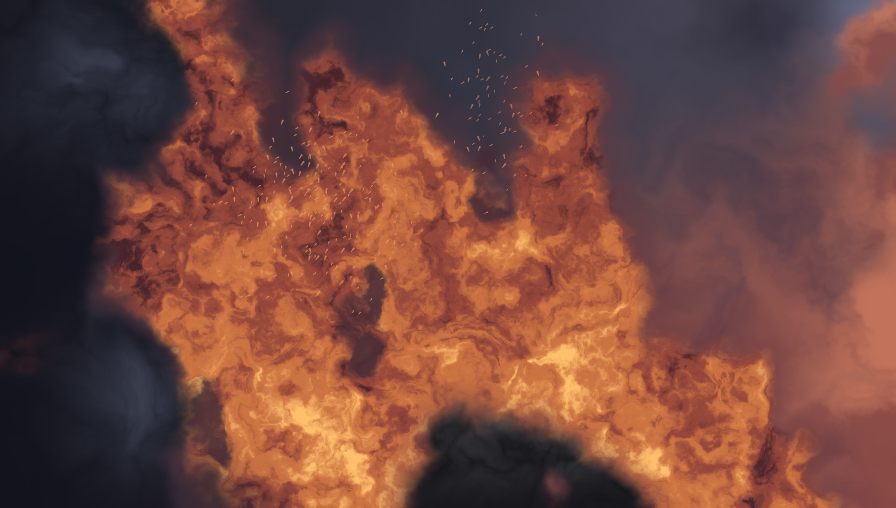
Give the GLSL for this texture, as a Shadertoy shader.

```glsl
float hash(vec2 p) {
    vec3 q = fract(p.xyx * 0.1031);
    q += dot(q, q.yzx + 33.33);
    return fract((q.x + q.y) * q.z);
}

float noise(vec2 p) {
    vec2 i = floor(p), f = fract(p);
    f *= f * (3.0 - 2.0 * f);
    return mix(mix(hash(i), hash(i + vec2(1, 0)), f.x),
               mix(hash(i + vec2(0, 1)), hash(i + 1.0), f.x), f.y);
}

// x: smooth noise, y: rounded folds
vec2 fbm(vec2 p) {
    vec2 sum = vec2(0);
    float amp = 0.5;
    for (int i = 0; i < 6; i++) {
        float n = noise(p);
        sum += amp * vec2(n, abs(2.0 * n - 1.0));
        p = mat2(1.6, 1.2, -1.2, 1.6) * p + 7.3;
        amp *= 0.5;
    }
    return sum;
}

vec2 warp(vec2 p) {
    return vec2(fbm(p).x, fbm(p + 31.0).x) - 0.48;
}

// Capsule whose radius runs from ra to rb
float limb(vec2 p, float ax, float ay, float bx, float by, float ra, float rb) {
    vec2 a = vec2(ax, ay), ab = vec2(bx, by) - a;
    float t = clamp(dot(p - a, ab) / dot(ab, ab), 0.0, 1.0);
    return length(p - a - ab * t) - mix(ra, rb, t);
}

float glow(vec2 p, float x, float y, float rx, float ry) {
    p = (p - vec2(x, y)) / vec2(rx, ry);
    return exp(-dot(p, p));
}

float cover(float d) {
    return smoothstep(0.025, -0.03, d);
}

float flameShape(vec2 p) {
    float d = limb(p, 0.33, 1.02, 0.46, 0.77, 0.06, 0.09);
    d = min(d, limb(p, 0.45, 0.77, 0.44, 0.5, 0.08, 0.15));
    d = min(d, limb(p, 0.32, 0.53, 0.54, 0.46, 0.13, 0.24));
    d = min(d, limb(p, 0.64, 0.88, 0.8, 0.56, 0.02, 0.2));
    d = min(d, limb(p, 0.8, 0.46, 1.1, 0.38, 0.2, 0.18));
    d = min(d, limb(p, 1.11, 0.81, 1.11, 0.42, 0.035, 0.16));
    d = min(d, limb(p, 0.62, 0.2, 1.25, 0.12, 0.26, 0.22));
    d = min(d, limb(p, 1.25, 0.13, 1.45, 0.22, 0.22, 0.1));
    return min(d, limb(p, 1.4, 0.14, 1.62, -0.05, 0.13, 0.06));
}

float leftSmoke(vec2 p) {
    float d = limb(p, 0.02, 1.0, 0.2, 0.82, 0.22, 0.17);
    d = min(d, limb(p, 0.0, 0.8, 0.0, 0.3, 0.22, 0.18));
    d = min(d, length(p - vec2(0.25, 0.22)) - 0.135);
    return min(d, limb(p, 0.0, 0.1, 0.16, 0.0, 0.25, 0.19));
}

// Short upright streaks scattered on a grid
float sparks(vec2 p, float density) {
    vec2 cell = floor(p), q = fract(p) - 0.5;
    float h = hash(cell + 19.0), tilt = 0.3 * hash(cell + 5.0) - 0.1;
    q -= 0.4 * vec2(hash(cell + 3.7), hash(cell + 8.1)) - 0.2;
    return smoothstep(0.1, -0.04, limb(q, -tilt, -0.2, tilt, 0.2, 0.02, 0.08)) * step(1.0 - density, h);
}

void mainImage(out vec4 fragColor, in vec2 fragCoord) {
    vec2 p = fragCoord / iResolution.y;
    vec2 swirl = warp(p * 5.0), curl = warp(p * 15.0 + 11.0);
    vec2 w = p + 0.12 * swirl + 0.08 * curl;
    float soft = fbm(p * 4.0 + swirl * 1.5).x;

    // Grey sky and red haze
    vec3 col = mix(vec3(0.16, 0.16, 0.21), vec3(0.26, 0.25, 0.31), smoothstep(0.5, 1.5, p.x));
    col *= 0.85 + 0.3 * soft;
    col += vec3(0.14, 0.19, 0.25) * glow(p, 1.72, 0.96, 0.1, 0.12);
    col -= 0.05 * glow(w, 1.53, 0.96, 0.12, 0.06);
    float haze = smoothstep(1.05, 1.35, w.x) * smoothstep(0.86, 0.42, w.y - 0.25 * smoothstep(1.4, 1.77, w.x));
    col = mix(col, mix(vec3(0.36, 0.24, 0.28), vec3(0.58, 0.33, 0.3), smoothstep(0.3, 0.65, soft)), haze * 0.9);

    // Fire along the right side
    float side = smoothstep(1.54, 1.78, w.x + 0.15 * soft - 0.07) * smoothstep(0.78, 0.6, w.y);
    side = max(side, cover(limb(w, 1.76, 0.93, 1.66, 0.81, 0.06, 0.03)));
    col = mix(col, mix(vec3(0.55, 0.29, 0.27), vec3(0.8, 0.47, 0.36), smoothstep(0.3, 0.68, fbm(w * 9.0).x)), side * 0.85);
    col = mix(col, vec3(0.3, 0.32, 0.4), 0.75 * glow(w, 1.73, 0.74, 0.06, 0.07));

    // Heat: broad hot and cool zones, then torn detail
    float heat = 0.43 + 0.13 * smoothstep(0.75, 0.2, p.y);
    heat += 0.2 * cover(limb(w, 0.47, 0.36, 0.73, 0.05, 0.01, 0.025));
    heat += 0.12 * glow(w, 1.12, 0.3, 0.22, 0.18);
    heat += 0.25 * glow(w, 1.31, 0.14, 0.05, 0.08);
    heat += 0.16 * glow(w, 1.06, 0.7, 0.05, 0.16);
    heat -= 0.2 * glow(w, 0.31, 0.51, 0.13, 0.14);
    heat -= 0.2 * glow(w, 1.14, 0.66, 0.04, 0.14);
    heat -= 0.06 * glow(w, 0.42, 0.85, 0.13, 0.2);
    heat -= 0.12 * glow(w, 1.52, 0.08, 0.12, 0.12);
    heat += 0.85 * (fbm(w * vec2(9.0, 6.5) + swirl * 3.0).x - 0.48);
    heat += 0.75 * (fbm(w * 24.0 + curl * 4.0).x - 0.48) - 0.28 * (fbm(w * 12.0).y - 0.1);
    vec3 fire = mix(vec3(0.28, 0.14, 0.17), vec3(0.59, 0.28, 0.23), smoothstep(0.03, 0.35, heat));
    fire = mix(fire, vec3(0.8, 0.45, 0.26), smoothstep(0.34, 0.62, heat));
    fire = mix(fire, vec3(1.0, 0.75, 0.42), smoothstep(0.62, 0.98, heat));
    float d = flameShape(w);
    col = mix(col, vec3(0.42, 0.22, 0.24), 0.6 * smoothstep(0.1, -0.02, d));
    col = mix(col, fire, cover(d));

    // Smoky gaps inside the fire
    float gap = glow(w, 0.72, 0.33, 0.055, 0.07) + glow(w, 0.76, 0.43, 0.03, 0.06);
    gap += 0.7 * glow(w, 0.56, 0.78, 0.05, 0.09) + 0.8 * glow(w, 0.98, 0.65, 0.04, 0.08);
    gap += glow(w, 0.42, 0.17, 0.05, 0.1);
    gap *= 2.0 * fbm(w * 20.0).x;
    col = mix(col, vec3(0.27, 0.17, 0.21), 0.85 * smoothstep(0.35, 0.8, gap));

    // Glowing embers
    float cluster = glow(p, 0.62, 0.6, 0.13, 0.12), plume = glow(p, 0.97, 0.82, 0.06, 0.15);
    float density = 0.4 * cluster + 0.2 * plume;
    float ember = max(sparks(p * 60.0, density), sparks(mat2(0.9, 0.4, -0.4, 0.9) * p * 90.0, density));
    col = mix(col, vec3(0.9, 0.58, 0.4), ember * (0.7 - 0.25 * plume));

    // Dark smoke on the left
    vec2 s = p + 0.07 * swirl + 0.05 * curl;
    float fold = fbm(p * 8.0 + swirl * 2.0).y;
    float lit = glow(p, 0.2, 0.84, 0.2, 0.18) + glow(p, 0.28, 0.22, 0.14, 0.16);
    vec3 soot = vec3(0.07, 0.075, 0.11) + vec3(0.11, 0.115, 0.135) * lit * (0.3 + 1.7 * fold);
    soot += vec3(0.3, 0.1, 0.06) * glow(w, 0.04, 0.32, 0.07, 0.04) * fold;
    col = mix(col, soot, cover(leftSmoke(s)));
    col = mix(col, vec3(0.2, 0.15, 0.19), 0.7 * glow(w, 0.43, 0.01, 0.1, 0.07));

    // Dark billow at the bottom
    float mound = limb(s, 0.94, 0.02, 1.16, -0.03, 0.13, 0.13);
    mound = min(mound, limb(s, 0.9, 0.145, 1.1, 0.09, 0.055, 0.065));
    col = mix(col, vec3(0.45, 0.24, 0.25), 0.6 * smoothstep(0.07, -0.02, mound));
    vec3 ash = vec3(0.08, 0.08, 0.1) + 0.25 * fbm(p * 13.0 + swirl * 3.0).y * smoothstep(-0.05, 0.2, p.y);
    ash += vec3(0.3, 0.12, 0.12) * glow(w, 1.1, 0.03, 0.035, 0.035);
    fragColor = vec4(mix(col, ash, cover(mound)), 1.0);
}
```
